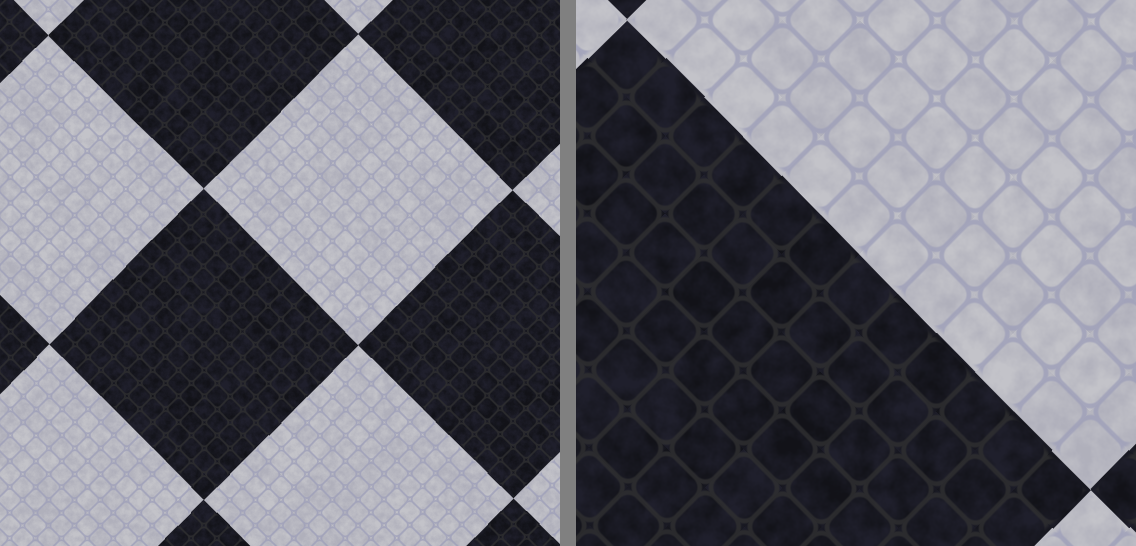
Left: the whole. Right: its middle third, enlarged.
This pattern is drawn by a Shadertoy shader. Its source:

```glsl
// Diagonal checker of pale and dark diamonds, each paved with 12 x 12 small mottled tiles.

// Layout, in canvas heights
const vec2  CORNER      = vec2(0.373, 0.653); // a point where four diamonds meet
const float HALF_DIAG   = 0.2835;             // half diagonal of a diamond
const float TILES       = 12.0;               // tiles along a diamond side
const float WARP        = 0.004;              // slow drift of the whole lattice
const float WARP_FREQ   = 2.2;

// Joints, in tile sides
const float JOINT_HALF  = 0.036;
const float TILE_ROUND  = 0.25;
const float EDGE_JITTER = 0.045;              // uneven steps along diamond sides
const float JOINT_ALPHA = 0.8;

// Mottling
const float CLOUD_FREQ  = 2.1;
const float CLOUD_GAIN  = 0.75;
const float TILE_GAIN   = 0.38;

const vec3 PALE_LOW   = vec3(0.690, 0.690, 0.735);
const vec3 PALE_HIGH  = vec3(0.765, 0.765, 0.788);
const vec3 PALE_JOINT = vec3(0.620, 0.625, 0.725);
const vec3 DARK_LOW   = vec3(0.070, 0.072, 0.095);
const vec3 DARK_HIGH  = vec3(0.122, 0.122, 0.172);
const vec3 DARK_JOINT = vec3(0.185, 0.185, 0.190);

float hash(vec2 p) {
    vec3 q = fract(p.xyx * 0.1031);
    q += dot(q, q.yzx + 33.33);
    return fract((q.x + q.y) * q.z);
}

vec2 gradient(vec2 cell) {
    float angle = 6.2832 * hash(cell);
    return vec2(cos(angle), sin(angle));
}

float gradientNoise(vec2 p) {
    vec2 i = floor(p), f = fract(p);
    vec2 w = f * f * f * (f * (f * 6.0 - 15.0) + 10.0);
    vec2 e = vec2(1.0, 0.0);
    float low  = mix(dot(gradient(i), f), dot(gradient(i + e), f - e), w.x);
    float high = mix(dot(gradient(i + e.yx), f - e.yx),
                     dot(gradient(i + e.xx), f - e.xx), w.x);
    return mix(low, high, w.y);
}

float fbm(vec2 p) {
    float sum = 0.0, gain = 1.0;
    for (int i = 0; i < 4; i++) {
        sum += gain * gradientNoise(p);
        p = mat2(1.6, 1.2, -1.2, 1.6) * p + 17.3;
        gain *= 0.55;
    }
    return sum;
}

float roundedBox(vec2 p, float halfSize, float radius) {
    vec2 d = abs(p) - halfSize + radius;
    return length(max(d, 0.0)) + min(max(d.x, d.y), 0.0) - radius;
}

// Signed distance to the stripe borders: positive on even stripes of unit width
vec2 stripes(vec2 t) {
    return abs(mod(t - 0.5, 2.0) - 1.0) - 0.5;
}

void mainImage(out vec4 fragColor, in vec2 fragCoord) {
    vec2 p = fragCoord / iResolution.y;
    p += WARP * vec2(gradientNoise(p * WARP_FREQ + 3.7),
                     gradientNoise(p * WARP_FREQ + 41.2));

    // Rotated lattice, one unit per small tile
    float scale = TILES / (2.0 * HALF_DIAG);
    vec2 r = p - CORNER;
    vec2 grid = vec2(r.x + r.y, r.x - r.y) * scale;
    float pixel = sqrt(2.0) * scale / iResolution.y;
    vec2 tile = floor(grid);
    vec2 local = fract(grid) - 0.5;

    // Checker of diamonds with slightly uneven sides
    vec2 jitter = vec2(hash(vec2(tile.y, 11.0)), hash(vec2(tile.x, 73.0))) - 0.5;
    vec2 side = stripes((grid + EDGE_JITTER * jitter) / TILES) * TILES;
    vec2 cover = clamp(side / pixel + 0.5, 0.0, 1.0);
    float pale = mix(1.0 - cover.y, cover.y, cover.x);

    // Cloudy tone that restarts in every tile
    float seed = hash(tile + 200.0);
    float cloud = fbm(local * CLOUD_FREQ + tile * 7.31 + seed * 50.0);
    float tone = 0.5 + CLOUD_GAIN * cloud + TILE_GAIN * (seed - 0.5);
    tone = clamp(tone + 0.25 * gradientNoise(p * 9.0), 0.0, 1.0);

    // Rounded joints part around a small opening at each crossing
    float outline = abs(roundedBox(local, 0.5, TILE_ROUND));
    float soft = max(pixel, 0.03);
    float joint = 1.0 - smoothstep(JOINT_HALF - 0.5 * soft, JOINT_HALF + soft, outline);
    float fromSide = min(abs(side.x), abs(side.y));
    joint *= JOINT_ALPHA * smoothstep(0.03, 0.14, fromSide);

    vec3 paleColor = mix(mix(PALE_LOW, PALE_HIGH, tone), PALE_JOINT, joint);
    vec3 darkColor = mix(mix(DARK_LOW, DARK_HIGH, tone), DARK_JOINT, joint);
    fragColor = vec4(mix(darkColor, paleColor, pale), 1.0);
}
```
